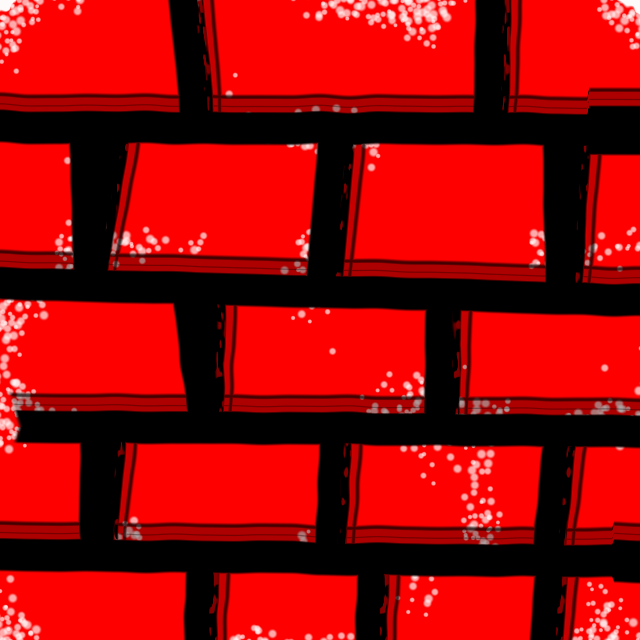
Write a three.js fragment shader that draws this texture.

```glsl
#define RED vec3(0.995, 0.0, 0.0)
#define WHITE vec3(1.0, 0.98, 0.98)
#define BAND_HALF 0.0255
#define LINE_HALF 0.0032
#define SOFT 0.0028
#define WOBBLE 0.0035
#define STRIP_INK 0.32
#define LINE_INK 0.74
#define DOT_CELL 0.0145
#define CLUSTER_FREQ 11.0
#define CLUSTER_START 0.66

varying vec2 vUv;

float hash(vec2 p) {
  vec3 q = fract(p.xyx * 0.1031);
  q += dot(q, q.yzx + 33.33);
  return fract((q.x + q.y) * q.z);
}

float noise(vec2 p) {
  vec2 i = floor(p), f = fract(p);
  f = f * f * (3.0 - 2.0 * f);
  return mix(mix(hash(i), hash(i + vec2(1, 0)), f.x),
             mix(hash(i + vec2(0, 1)), hash(i + vec2(1, 1)), f.x), f.y);
}

float fill(float d) { return 1.0 - smoothstep(-SOFT, SOFT, d); }

// Centre height of each sagging mortar band, counted from the top
float bandY(float i, float x) {
  float slope = abs(i - 1.0) < 0.5 ? -0.027 : -0.004 - 0.002 * i;
  return 0.802 - 0.2545 * i + 0.0105 * i * i + slope * x;
}

// Columns: centre at the foot, lean to the top, half width
mat3 jointLayout(float row) {
  if (row < 0.5) return mat3(0.31, 0.766, 2.0, -0.027, 0.007, 0.0, 0.027, 0.028, 0.02);
  if (row < 1.5) return mat3(0.141, 0.506, 0.88, 0.015, 0.021, 0.006, 0.037, 0.029, 0.0335);
  if (row < 2.5) return mat3(0.323, 0.69, 2.0, -0.013, 0.003, 0.0, 0.035, 0.028, 0.02);
  if (row < 3.5) return mat3(0.154, 0.516, 0.856, 0.009, 0.009, 0.02, 0.033, 0.025, 0.026);
  return mat3(0.315, 0.58, 0.848, 0.0, 0.003, 0.016, 0.026, 0.025, 0.026);
}

float bandInk(vec2 p) {
  float ink = 0.0;
  for (int k = 0; k < 4; k++) {
    float i = float(k);
    float d = p.y - bandY(i, p.x) + WOBBLE * (noise(vec2(p.x * 22.0, i * 7.3)) - 0.5);
    // Overlapping stroke ends on the outer bands, a late start on the third
    float lap = k == 0 ? smoothstep(0.917, 0.921, p.x)
              : k == 3 ? 0.6 * smoothstep(0.956, 0.96, p.x) : 0.0;
    float begin = k == 2 ? smoothstep(0.026, 0.036, p.x + 0.3 * abs(d)) : 1.0;
    float core = fill(abs(d) - BAND_HALF - 0.013 * lap);
    float e = d - 0.014 * lap;
    float strip = STRIP_INK * fill(abs(e - 0.036) - 0.012);
    float upper = LINE_INK * fill(abs(e - 0.0485) - LINE_HALF);
    float lower = 0.58 * fill(abs(e - 0.034) - 0.6 * LINE_HALF);
    ink = max(ink, begin * max(max(core, strip), max(upper, lower)));
  }
  return ink;
}

float jointInk(vec2 p) {
  float row = 0.0, ink = 0.0;
  for (int k = 0; k < 4; k++) row += step(p.y, bandY(float(k), p.x));
  float foot = bandY(row, p.x);
  float t = (p.y - foot) / (bandY(row - 1.0, p.x) - foot);
  mat3 joints = jointLayout(row);
  for (int k = 0; k < 3; k++) {
    float halfW = joints[2][k];
    halfW += (2.0 * t - 1.0) * 2.0 * max(halfW - 0.031, 0.0);
    float x = p.x - joints[0][k] - joints[1][k] * t;
    x += WOBBLE * (noise(vec2(p.y * 28.0, row * 5.0 + float(k) * 3.7)) - 0.5);
    // Dry brush flecks along the right side of the stroke
    float flecks = smoothstep(0.66, 0.85, noise(vec2(x * 210.0, p.y * 65.0) + row * 9.0));
    flecks *= 0.5 * fill(abs(x - halfW + 0.007) - 0.006);
    float core = fill(abs(x) - halfW) * (1.0 - flecks);
    float gap = mix(0.009, 0.015, t);
    float strip = 0.22 * fill(abs(x - halfW - 0.5 * gap) - 0.5 * gap);
    float thin = LINE_INK * fill(abs(x - halfW - gap) - LINE_HALF);
    ink = max(ink, max(core, max(strip, thin)));
  }
  return ink;
}

// Chance of paint loss: clusters, heavier at the rim and upper corners
float wear(vec2 p) {
  vec2 rim = min(p, 1.0 - p);
  float n = noise(p * CLUSTER_FREQ + vec2(3.7, 8.2));
  n += 0.17 * (1.0 - smoothstep(0.0, 0.07, min(rim.x, rim.y)));
  n += 0.5 * (1.0 - smoothstep(0.02, 0.11, length(vec2(rim.x, 1.0 - p.y))));
  return smoothstep(CLUSTER_START, 0.98, n);
}

// Soft translucent dots gathered in the worn places
float splatter(vec2 p) {
  float keep = 1.0;
  for (int layer = 0; layer < 2; layer++) {
    vec2 shift = float(layer) * vec2(37.4, 61.7);
    vec2 cell = floor(p / DOT_CELL + shift);
    for (int j = -1; j <= 1; j++) {
      for (int i = -1; i <= 1; i++) {
        vec2 id = cell + vec2(i, j);
        vec2 c = id + vec2(hash(id + 11.0), hash(id + 47.0));
        vec2 centre = (c - shift) * DOT_CELL;
        float radius = mix(0.004, 0.0095, hash(id + 83.0));
        float dotMask = 1.0 - smoothstep(0.4 * radius, radius, distance(p, centre));
        float present = step(hash(id + 29.0), wear(centre));
        keep *= 1.0 - 0.68 * dotMask * present;
      }
    }
  }
  // Bare rounded upper corners
  float corner = min(p.x, 1.0 - p.x) + 1.3 * (1.0 - p.y);
  float bare = 1.0 - smoothstep(0.035, 0.045, corner + 0.02 * noise(p * 90.0));
  return max(1.0 - keep, bare);
}

void main() {
  vec3 paint = mix(RED, WHITE, splatter(vUv));
  float ink = max(bandInk(vUv), jointInk(vUv));
  gl_FragColor = vec4(paint * (1.0 - ink), 1.0);
}
```
